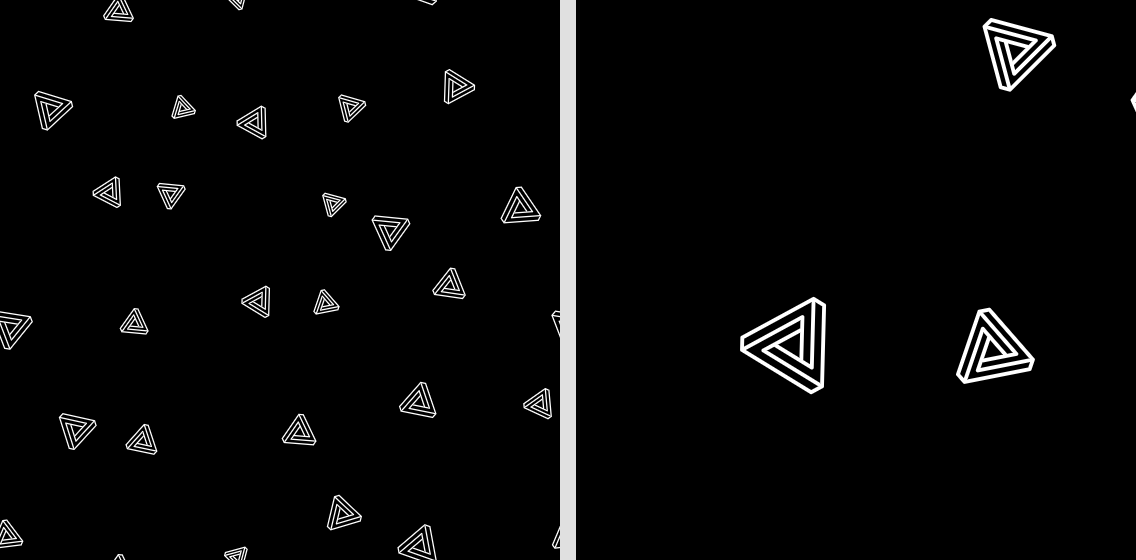
Left: the whole. Right: its middle third, enlarged.
Give the GLSL for this pattern, as a Shadertoy shader.

```glsl
const float CELLS       = 5.0;     // cells along one side of the canvas
const float ROW_SHIFT   = 0.4;     // sideways shift per row, in cells
const vec2  ORIGIN      = vec2(0.11, 0.07);
const float JITTER      = 0.6;     // share of a cell open to the centres
const float MIN_SIZE    = 0.0135;  // inradius of the uncut outer triangle
const float MAX_SIZE    = 0.0238;
const float HOLE        = 0.30;    // inradius of the hole, relative to size
const float LINE_WIDTH  = 0.0023;
const vec3  BACKGROUND  = vec3(0.0);
const vec3  LINE_COLOUR = vec3(1.0);
const float TAU         = 6.2831853;

vec3 hash32(vec2 p) {
    vec3 q = fract(p.xyx * vec3(0.1031, 0.1030, 0.0973));
    q += dot(q, q.yxz + 33.33);
    return fract((q.xxy + q.yzz) * q.zyx);
}

mat2 rotation(float angle) {
    float c = cos(angle), s = sin(angle);
    return mat2(c, s, -s, c);
}

float segmentDistance(vec2 p, vec2 a, vec2 b) {
    vec2 ab = b - a, ap = p - a;
    return length(ap - ab * clamp(dot(ap, ab) / dot(ab, ab), 0.0, 1.0));
}

// Point on the bottom side at depth d, where it meets a neighbouring
// side at depth e; end is -1 for the left corner, 1 for the right one.
vec2 meet(float d, float e, float end) {
    return vec2(end * (2.0 * e + d) / sqrt(3.0), -d);
}

// Outline of an impossible triangle: one side drawn, turned three times.
float impossibleTriangle(vec2 p) {
    float inner = HOLE, outer = 1.0, middle = 0.5 * (HOLE + 1.0);
    mat2 turn = rotation(TAU / 3.0);
    float d = 1e3;
    for (int i = 0; i < 3; i++) {
        vec2 cutStart = meet(outer, middle, 1.0);
        vec2 cutEnd = meet(middle, outer, 1.0);
        d = min(d, segmentDistance(p, meet(outer, middle, -1.0), cutStart));
        d = min(d, segmentDistance(p, cutStart, cutEnd));
        d = min(d, segmentDistance(p, cutEnd, meet(middle, inner, -1.0)));
        d = min(d, segmentDistance(p, meet(inner, middle, 1.0), meet(inner, inner, -1.0)));
        p = turn * p;
    }
    return d;
}

void mainImage(out vec4 fragColor, in vec2 fragCoord) {
    float pixel = 1.0 / iResolution.y;
    vec2 p = (fragCoord * pixel + ORIGIN) * CELLS;

    // Staggered rows, repeating seamlessly across the canvas
    p.x += ROW_SHIFT * mod(floor(p.y), CELLS);
    vec2 cell = mod(floor(p), CELLS);
    vec3 place = hash32(cell + 7.0);
    vec3 shape = hash32(cell + 41.0);

    // Each triangle stays inside its own cell
    vec2 local = (fract(p) - 0.5 - JITTER * (place.xy - 0.5)) / CELLS;
    float size = mix(MIN_SIZE, MAX_SIZE, shape.x);
    float d = size * impossibleTriangle(rotation(TAU * shape.y) * local / size);

    float ink = clamp((0.5 * LINE_WIDTH - d) / pixel + 0.5, 0.0, 1.0);
    fragColor = vec4(mix(BACKGROUND, LINE_COLOUR, ink), 1.0);
}
```
